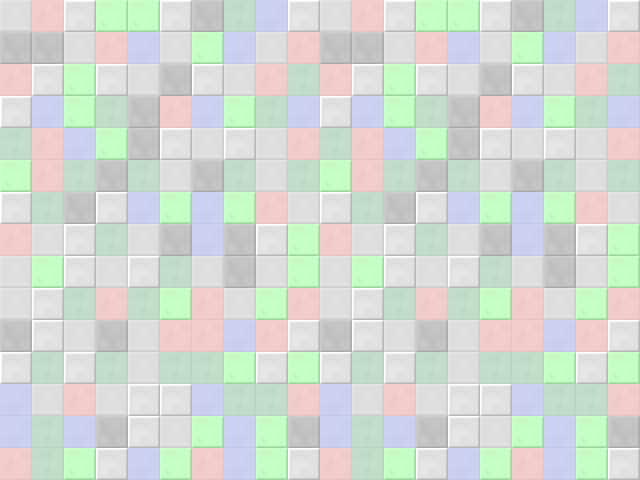
Give the GLSL for this pattern, as a Shadertoy shader.

```glsl
// A wall of pastel square tiles, 20 across and 15 down, repeating after ten columns.
// A jittered lattice picks one of seven tile kinds per cell; each kind has its own
// tint, bevel strength and cloudy mottling. Four samples per pixel smooth the edges.

#define COLUMNS 20.0
#define ROWS 15.0
#define PERIOD 10.0      // columns before the layout repeats
#define BEVEL 0.055      // bevel width, in tiles
#define SEAM 0.022       // thin joint width, in tiles
#define MOTTLE 0.065     // cloud contrast
#define CLOUD_SCALE 4.0
#define JITTER 0.45      // disorder of the tile layout
#define SEED 7.0

const int KINDS = 7;

// Bright green, dark grey, pink, raised grey, muted green, blue, flat grey
const vec3 TINT[KINDS] = vec3[KINDS](
    vec3(0.77, 0.99, 0.76), vec3(0.765), vec3(0.95, 0.80, 0.80), vec3(0.88),
    vec3(0.76, 0.87, 0.79), vec3(0.80, 0.82, 0.95), vec3(0.87));

// Share of the wall, highlight strength, shadow strength
const vec3 STYLE[KINDS] = vec3[KINDS](
    vec3(0.14, 0.03, 0.13), vec3(0.12, 0.03, 0.08), vec3(0.11, 0.00, 0.02),
    vec3(0.18, 0.12, 0.14), vec3(0.18, 0.00, 0.02), vec3(0.12, 0.00, 0.02),
    vec3(0.15, 0.02, 0.05));

float hash(vec2 p)
{
    vec3 q = fract(vec3(p.xyx) * 0.1031);
    q += dot(q, q.yzx + 33.33);
    return fract((q.x + q.y) * q.z);
}

float valueNoise(vec2 p)
{
    vec2 cell = floor(p);
    vec2 f = fract(p);
    f = f * f * (3.0 - 2.0 * f);
    float low = mix(hash(cell), hash(cell + vec2(1, 0)), f.x);
    float high = mix(hash(cell + vec2(0, 1)), hash(cell + vec2(1, 1)), f.x);
    return mix(low, high, f.y);
}

float clouds(vec2 p)
{
    float sum = 0.0;
    float weight = 0.5;
    for (int octave = 0; octave < 3; octave++)
    {
        sum += weight * valueNoise(p);
        p = p * 2.0 + 17.0;
        weight *= 0.5;
    }
    return sum / 0.875;
}

// Weighted choice, spread so that neighbours seldom share a kind
int tileKind(vec2 cell)
{
    cell.x = mod(cell.x, PERIOD);
    float pick = fract(dot(cell, vec2(0.382, 0.755)) + JITTER * hash(cell + SEED));
    int kind = 0;
    for (int i = 0; i < KINDS - 1; i++)
    {
        pick -= STYLE[i].x;
        if (pick < 0.0) break;
        kind = i + 1;
    }
    return kind;
}

vec3 tileColor(vec2 position, float blur)
{
    vec2 cell = floor(position);
    vec2 p = position - cell;
    int kind = tileKind(cell);
    vec3 style = STYLE[kind];

    // Mottling fades toward the rim and is shared by tiles of one kind
    float cloud = clouds(p * CLOUD_SCALE + float(kind) * 23.0) - 0.5;
    vec2 inset = min(p, 1.0 - p);
    float edge = min(inset.x, inset.y);
    vec3 color = TINT[kind] + MOTTLE * cloud * smoothstep(0.0, 0.2, edge);

    // Light falls from the upper left; corners are mitred
    float litEdge = min(p.x, 1.0 - p.y);
    float shadedEdge = min(1.0 - p.x, p.y);
    float lit = smoothstep(-blur, blur, shadedEdge - litEdge);
    float rim = 1.0 - smoothstep(BEVEL - blur, BEVEL + blur, edge);
    color += rim * mix(-style.z, style.y, lit);

    // Faint joint below and to the right
    float joint = 1.0 - smoothstep(SEAM - blur, SEAM + blur, shadedEdge);
    return color - 0.025 * joint * (1.0 - lit);
}

void mainImage(out vec4 fragColor, in vec2 fragCoord)
{
    vec2 tilesPerPixel = vec2(COLUMNS, ROWS) / iResolution.xy;
    float blur = 0.5 * tilesPerPixel.y;
    vec3 color = vec3(0.0);
    for (int i = 0; i < 4; i++)
    {
        vec2 offset = vec2(i % 2, i / 2) * 0.5 - 0.25;
        color += tileColor((fragCoord + offset) * tilesPerPixel, blur);
    }
    fragColor = vec4(clamp(color * 0.25, 0.0, 1.0), 1.0);
}
```
